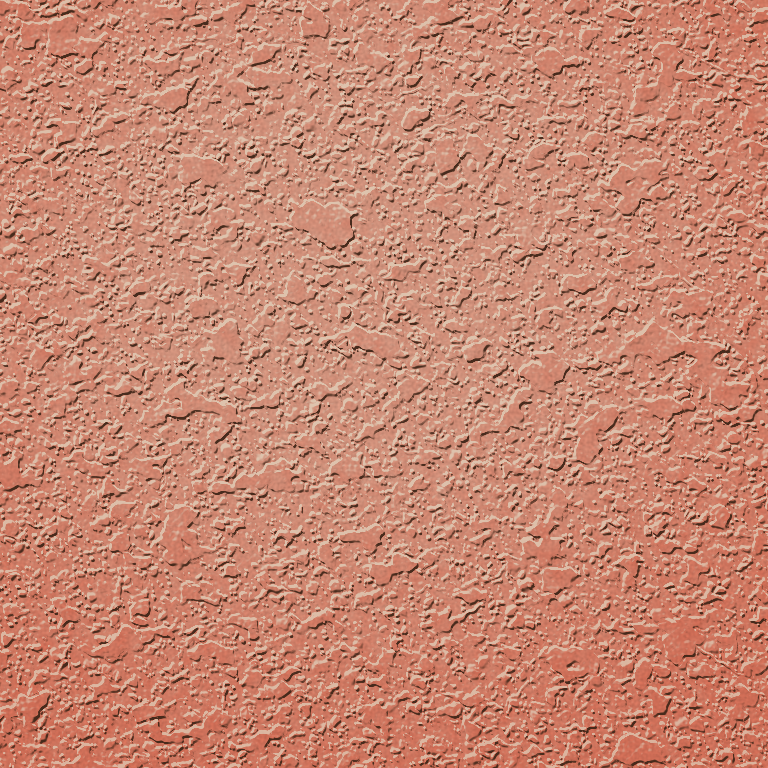
This texture is drawn by a three.js fragment shader. Its source:

```glsl
varying vec2 vUv;

#define LIGHT_DIR vec2(-0.5, 0.86)
#define RELIEF_STEP 0.0017
#define EDGE_WIDTH 0.0045
#define PATCH_FREQ 15.0
#define SPLAT_FREQ 27.0
#define DAB_FREQ 46.0
#define DROP_FREQ 40.0
#define GRAIN 0.30
#define PALE_CLAY vec3(0.815, 0.570, 0.485)
#define RED_CLAY vec3(0.805, 0.425, 0.335)
#define LIT_CREAM vec3(0.870, 0.765, 0.680)
#define SHADOW_BROWN vec3(0.250, 0.150, 0.095)

vec2 hash2(vec2 cell) {
  vec3 q = fract(cell.xyx * vec3(0.1031, 0.1030, 0.0973));
  q += dot(q, q.yzx + 33.33);
  return fract((q.xx + q.yz) * q.zy);
}

float cornerSlope(vec2 cell, vec2 local, vec2 corner) {
  return dot(hash2(cell + corner) * 2.0 - 1.0, local - corner);
}

float gradientNoise(vec2 p) {
  vec2 cell = floor(p);
  vec2 f = fract(p);
  vec2 u = f * f * f * (f * (f * 6.0 - 15.0) + 10.0);
  float low = mix(cornerSlope(cell, f, vec2(0.0)), cornerSlope(cell, f, vec2(1.0, 0.0)), u.x);
  float high = mix(cornerSlope(cell, f, vec2(0.0, 1.0)), cornerSlope(cell, f, vec2(1.0)), u.x);
  return mix(low, high, u.y);
}

vec2 rotate(vec2 p, float angle) {
  float c = cos(angle), s = sin(angle);
  return vec2(c * p.x + s * p.y, c * p.y - s * p.x);
}

// Flat-topped ragged patches of plaster
float splats(vec2 p, float freq, float cut) {
  vec2 q = rotate(p, 0.12) * freq * vec2(0.85, 1.15) + freq;
  float n = gradientNoise(q) + 0.55 * gradientNoise(q * 2.1 + 17.0);
  n += 0.25 * gradientNoise(q * 4.3 + 31.0);
  return smoothstep(cut, cut + EDGE_WIDTH * freq, n);
}

// Round droplets of random size, one per jittered cell
float droplets(vec2 p, float freq, float fill) {
  vec2 q = p * freq;
  vec2 home = floor(q);
  float height = 0.0;
  for (int j = -1; j <= 1; j++) {
    for (int i = -1; i <= 1; i++) {
      vec2 cell = home + vec2(float(i), float(j));
      vec2 seed = hash2(cell + 71.0);
      float radius = mix(0.17, 0.46, seed.x * seed.x);
      float dome = 1.0 - smoothstep(radius * 0.4, radius, length(q - cell - hash2(cell)));
      height = max(height, dome * mix(0.5, 0.85, seed.x) * step(seed.y, fill));
    }
  }
  return height;
}

// Long thin trowel ridges
float ridges(vec2 p) {
  vec2 q = rotate(p, 0.25 + 0.8 * gradientNoise(p * 2.0)) * vec2(9.0, 60.0) + 9.0;
  return smoothstep(0.33, 0.52, gradientNoise(q));
}

float plasterHeight(vec2 p) {
  vec2 wobble = vec2(gradientNoise(p * 70.0), gradientNoise(p * 70.0 + 40.0));
  vec2 q = p + 0.008 * wobble;
  float height = splats(q, PATCH_FREQ, 0.23);
  height = max(height, 0.9 * splats(q, SPLAT_FREQ, 0.20));
  height = max(height, 0.8 * splats(q + 1.9, DAB_FREQ, 0.17));
  height = max(height, 0.8 * ridges(q));
  height = max(height, droplets(q, DROP_FREQ, 0.55));
  height = max(height, 0.9 * droplets(q + 3.7, DROP_FREQ * 1.8, 0.7));
  height = max(height, 0.8 * droplets(p + 5.3, DROP_FREQ * 2.9, 0.6));
  // Uneven thickness lets edges fade in and out
  height *= 0.75 + 1.0 * gradientNoise(p * 32.0 + 5.0);
  return height + GRAIN * gradientNoise(p * 170.0);
}

void main() {
  // Relief lit from the upper left
  vec2 offset = normalize(LIGHT_DIR) * RELIEF_STEP;
  float farSide = plasterHeight(vUv - offset);
  float nearSide = plasterHeight(vUv + offset);
  float slope = farSide - nearSide;
  float raised = 0.5 * (farSide + nearSide);

  // Pale glow above the middle, redder toward the rim
  float rim = smoothstep(0.12, 0.85, length((vUv - vec2(0.45, 0.66)) * vec2(0.9, 1.0)));
  float blush = 0.18 * raised + 0.4 * gradientNoise(vUv * 60.0);
  vec3 clay = mix(PALE_CLAY, RED_CLAY, clamp(rim + blush, 0.0, 1.0));
  clay *= 1.0 + 0.14 * gradientNoise(vUv * 230.0);

  // Cream on lit edges, brown in the cast shade
  vec3 cream = mix(LIT_CREAM, clay, 0.2 * rim);
  vec3 color = mix(clay, cream, smoothstep(0.03, 0.32, slope));
  color = mix(color, SHADOW_BROWN, 0.95 * smoothstep(0.08, 0.72, -slope));
  gl_FragColor = vec4(color, 1.0);
}
```
